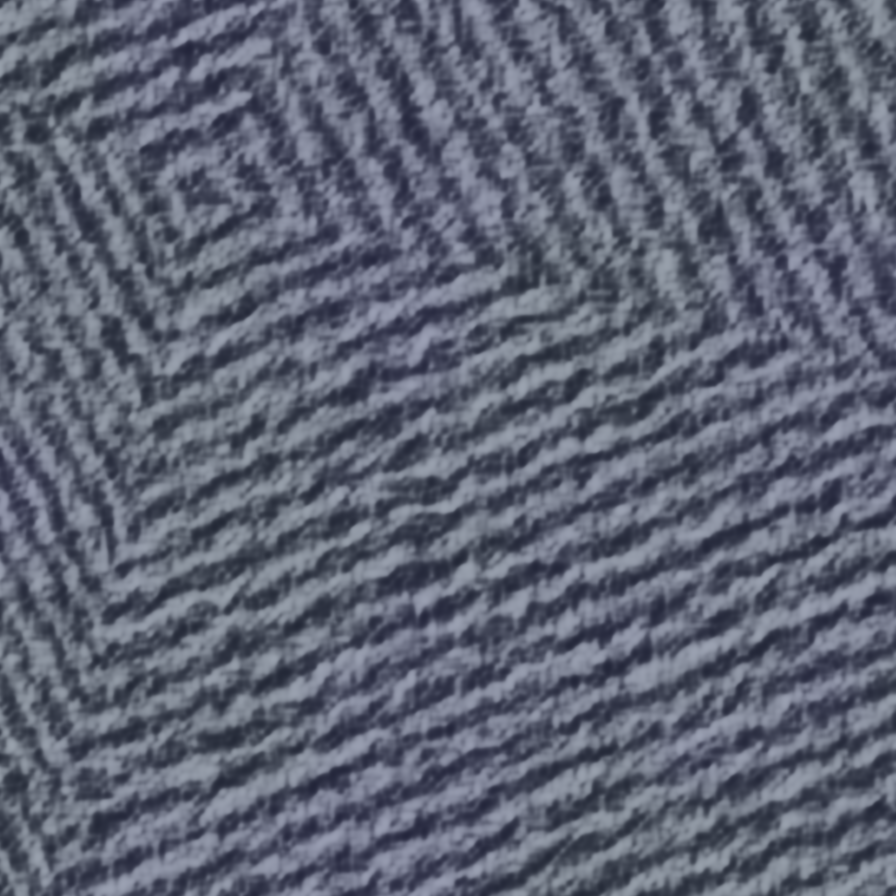
Reproduce this texture procedurally as a Shadertoy shader.

```glsl
// Worn blue-grey ribbed cloth: skewed concentric squares of yarn around an
// off-centre point. Four sets of parallel ribs meet at mitres; noise frays the
// ribs into slanted tufts, and a height difference lights them from upper left.

const float TAU = 6.2831853;
const vec2 CENTRE = vec2(0.222, 0.785);        // middle of the nested squares
// Sides in order: right, top, left, bottom
const vec4 SIDE_ANGLE = vec4(0.480, 1.950, 3.650, 5.092);
const vec4 RIB_SPACING = vec4(0.0485, 0.0440, 0.0375, 0.0437);
const vec4 SIDE_WIDTH = vec4(0.0555, 0.0450, 0.0350, 0.0440); // aims the mitres
const vec4 TUFT_SLANT = vec4(-0.3, 1.2, -0.2, 1.2);
const vec4 TUFT_FREQUENCY = vec4(30.0, 42.0, 30.0, 42.0); // per unit along a rib
const float RIB_PHASE = 0.75;                  // where in a spacing the crest lies
const float MITRE_SHARPNESS = 7.0;

const float BEND = 0.008;                      // slow waviness of the ribs
const float FRAY = 0.32;                       // ragged rib edges, in spacings
const float FRAY_FREQUENCY = 52.0;
const float RIB_HEIGHT = 0.46;
const float TUFT_HEIGHT = 0.34;
const float GRAIN_HEIGHT = 0.52;
const float GRAIN_FREQUENCY = 72.0;

const vec2 LIGHT_STEP = vec2(-0.0038, 0.0030);
const float RELIEF = 1.5;
const float CONTRAST = 1.1;
const float SOFT_LIMIT = 0.52;                 // furthest the tone strays from its mean
const float MEAN_TONE = 0.43;
const float WEAR = 0.03;

const vec3 SHADOW = vec3(0.150, 0.167, 0.232);
const vec3 HIGHLIGHT = vec3(0.660, 0.690, 0.745);
const vec3 VIOLET_TINT = vec3(0.004, -0.006, 0.018);
const vec3 GREEN_TINT = vec3(-0.002, 0.003, -0.010);

float hash(vec2 p) {
    vec3 q = fract(vec3(p.xyx) * 0.1031);
    q += dot(q, q.yzx + 33.33);
    return fract((q.x + q.y) * q.z);
}

// Smooth value noise in 0..1
float noise(vec2 p) {
    vec2 cell = floor(p);
    vec2 f = fract(p);
    f = f * f * (3.0 - 2.0 * f);
    return mix(mix(hash(cell), hash(cell + vec2(1, 0)), f.x),
               mix(hash(cell + vec2(0, 1)), hash(cell + vec2(1, 1)), f.x), f.y);
}

// Height of the cloth: ribs, slanted tufts and loose fibre grain
float clothHeight(vec2 p) {
    vec2 bend = vec2(noise(p * 6.0 + 11.0), noise(p * 6.0 + 47.0)) - 0.5;
    vec2 q = p - CENTRE + BEND * bend;
    float fray = FRAY * (noise(p * FRAY_FREQUENCY + 91.0) - 0.5);

    // The side that reaches furthest owns the point
    vec4 reach = vec4(0.0);
    for (int i = 0; i < 4; i++) {
        reach[i] = dot(q, vec2(cos(SIDE_ANGLE[i]), sin(SIDE_ANGLE[i])));
    }
    vec4 rank = reach / SIDE_WIDTH;
    float outermost = max(max(rank.x, rank.y), max(rank.z, rank.w));

    // Ribs and tufts follow their own side and blend softly across the mitres
    float yarn = 0.0;
    float total = 0.0;
    for (int i = 0; i < 4; i++) {
        vec2 along = vec2(-sin(SIDE_ANGLE[i]), cos(SIDE_ANGLE[i]));
        float ribCount = reach[i] / RIB_SPACING[i];
        float s = dot(q, along) * TUFT_FREQUENCY[i] + TUFT_SLANT[i] * ribCount;
        float tuft = noise(vec2(s, ribCount * 2.1) + float(i) * 71.0) - 0.5;
        float rib = 0.5 * cos(TAU * (ribCount + fray - RIB_PHASE));
        float weight = exp(MITRE_SHARPNESS * (rank[i] - outermost));
        yarn += weight * (RIB_HEIGHT * rib + TUFT_HEIGHT * tuft);
        total += weight;
    }

    float grain = 0.55 * noise(p * GRAIN_FREQUENCY + 5.0)
                + 0.45 * noise(p * GRAIN_FREQUENCY * 1.9 + 23.0);
    return yarn / total + GRAIN_HEIGHT * (grain - 0.5);
}

void mainImage(out vec4 fragColor, in vec2 fragCoord) {
    vec2 p = fragCoord / iResolution.y;

    // Crests are pale, and slopes facing the light are paler still
    float height = clothHeight(p);
    float slope = height - clothHeight(p + LIGHT_STEP);
    float wear = noise(p * 5.0 + 130.0) - 0.5;
    float relief = CONTRAST * height + RELIEF * slope + WEAR * wear;
    float softened = relief * inversesqrt(1.0 + pow(relief / SOFT_LIMIT, 2.0));
    float tone = MEAN_TONE + softened;

    // Uneven dye drifts between violet-blue and grey-green
    float dye = 0.7 * noise(p * 4.5 + 210.0) + 0.3 * noise(p * 13.0 + 250.0);
    vec3 tint = mix(GREEN_TINT, VIOLET_TINT, smoothstep(0.2, 0.8, dye));
    fragColor = vec4(mix(SHADOW, HIGHLIGHT, tone) + tint, 1.0);
}
```
